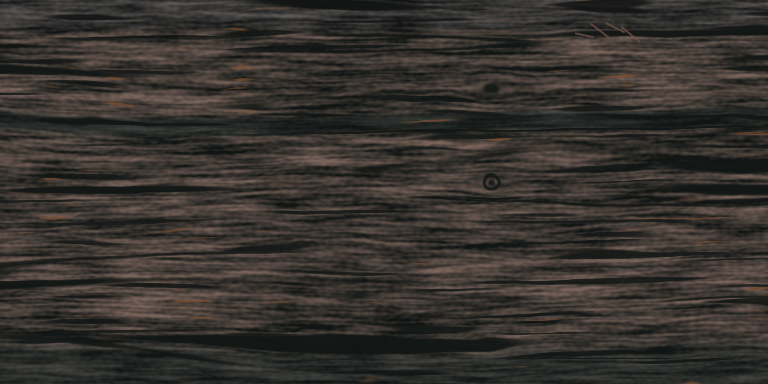
Reproduce this texture procedurally as a Shadertoy shader.

```glsl
// Weathered dark timber: horizontal fibres, tapering black cracks and plank seams.
// Stretched gradient noise gives a tone that runs from damp shadow to dry wood;
// knots, mossy bands, rust streaks and a few loose splinters are laid over it.

const vec3 SHADOW = vec3(0.065, 0.085, 0.078);
const vec3 DRY_WOOD = vec3(0.42, 0.35, 0.32);
const vec3 RUST = vec3(0.50, 0.32, 0.20);
const vec3 SPLINTER = vec3(0.42, 0.31, 0.27);
const float TAU = 6.28318;

float hash(vec2 p) {
    vec3 q = fract(p.xyx * 0.1031);
    q += dot(q, q.yzx + 33.33);
    return fract((q.x + q.y) * q.z);
}

float cornerSlope(vec2 cell, vec2 offset) {
    float angle = TAU * hash(cell);
    return dot(vec2(cos(angle), sin(angle)), offset);
}

float gradientNoise(vec2 p) {
    vec2 i = floor(p), f = p - i;
    vec2 u = f * f * f * (f * (f * 6.0 - 15.0) + 10.0);
    vec2 e = vec2(1.0, 0.0);
    float low = mix(cornerSlope(i, f), cornerSlope(i + e, f - e), u.x);
    float high = mix(cornerSlope(i + e.yx, f - e.yx), cornerSlope(i + 1.0, f - 1.0), u.x);
    return mix(low, high, u.y);
}

// Noise stretched along the grain; the seed moves it to a fresh region.
float fibre(vec2 p, vec2 frequency, float seed) {
    return gradientNoise(p * frequency + seed * vec2(17.3, 41.7));
}

// Soft horizontal band around a height.
float band(float y, float centre, float halfWidth, float blur) {
    return 1.0 - smoothstep(halfWidth - blur, halfWidth + blur, abs(y - centre));
}

float segmentDistance(vec2 p, vec2 a, vec2 b) {
    vec2 pa = p - a, ba = b - a;
    return length(pa - ba * clamp(dot(pa, ba) / dot(ba, ba), 0.0, 1.0));
}

vec2 knotCentre(float i) {
    return vec2(1.28, 0.11 + 0.5 * i - 0.085 * i * i);
}

// Bends the fibres: slow waves, ragged edges and a bulge around each knot.
vec2 bendGrain(vec2 p) {
    vec2 q = p;
    q.y += 0.022 * fibre(p, vec2(1.1, 2.5), 1.0);
    q.y += 0.007 * fibre(p, vec2(4.0, 11.0), 2.0);
    q.y += 0.002 * fibre(p, vec2(17.0, 40.0), 3.0);
    for (float i = 0.0; i < 3.0; i++) {
        vec2 d = p - knotCentre(i);
        q.y -= 0.6 * d.y * exp(-dot(d * d, vec2(250.0, 900.0)));
    }
    return q;
}

float woodTone(vec2 p) {
    float tone = 0.52;
    tone += 0.30 * fibre(p, vec2(1.4, 6.0), 4.0);
    tone += 0.45 * fibre(p, vec2(2.3, 27.0), 5.0);
    tone += 0.62 * fibre(p, vec2(4.5, 63.0), 6.0);
    tone += 0.58 * fibre(p, vec2(10.0, 118.0), 7.0);
    tone += 0.28 * fibre(p, vec2(55.0, 115.0), 8.0);
    return tone;
}

// Wide lens-shaped splits, shorter checks and long hairlines.
float cracks(vec2 p) {
    float splits = smoothstep(0.29, 0.40, fibre(p, vec2(0.9, 20.0), 9.0));
    float checks = smoothstep(0.25, 0.39, fibre(p, vec2(2.2, 46.0), 10.0));
    float hairline = 1.0 - smoothstep(0.015, 0.06, abs(fibre(p, vec2(0.7, 13.0), 11.0)));
    hairline *= smoothstep(0.0, 0.16, fibre(p, vec2(1.9, 9.0), 12.0));
    return max(max(splits, 0.9 * checks), 0.85 * hairline);
}

// Dark knots; the middle one shows a worn ring.
float knotShade(vec2 p) {
    float shade = 0.0;
    for (float i = 0.0; i < 3.0; i++) {
        vec2 d = p - knotCentre(i);
        float r = length(d) + 0.004 * fibre(p, vec2(45.0), 13.0 + i);
        float ring = band(r, 0.019, 0.004, 0.003) + band(r, 0.0, 0.007, 0.003);
        float smudge = 1.0 - smoothstep(0.008, 0.022, length(d * vec2(0.7, 1.2)));
        shade = max(shade, 0.9 * (i == 1.0 ? ring : smudge));
    }
    return min(shade, 1.0);
}

void mainImage(out vec4 fragColor, in vec2 fragCoord) {
    vec2 uv = fragCoord / iResolution.y;
    vec2 p = bendGrain(uv);
    float ragged = p.y + 0.012 * fibre(p, vec2(3.0, 25.0), 17.0);

    // Tone of the fibres, dimmed on the mossy strips and opened by cracks
    float moss = max(band(ragged, 0.68, 0.022, 0.012), 0.75 * band(ragged, 0.03, 0.06, 0.03));
    float topPlank = smoothstep(0.915, 0.93, ragged);
    float tone = woodTone(p) * (1.0 - 0.55 * moss) * (1.0 - 0.2 * topPlank);
    float lip = band(ragged, 0.915, 0.008, 0.003) * smoothstep(1.10, 1.18, uv.x);
    tone = mix(tone, tone * 0.5 + 0.45, lip);
    float seams = max(band(ragged, 0.90, 0.003, 0.002), band(ragged, 0.657, 0.003, 0.002));
    seams *= smoothstep(-0.22, 0.08, fibre(p, vec2(2.0, 3.0), 18.0));
    float dark = max(max(cracks(p), seams), knotShade(uv));
    tone = clamp(tone * (1.0 - 0.96 * dark), 0.0, 1.15);

    // Colour: grey on the top plank, green in the moss, scattered rust
    vec3 colour = mix(SHADOW, DRY_WOOD, tone);
    float grey = dot(colour, vec3(0.3, 0.5, 0.2));
    colour = mix(colour, grey * vec3(0.97, 1.0, 1.0), 0.65 * topPlank);
    colour = mix(colour, grey * vec3(0.88, 1.03, 0.98), 0.7 * moss);
    float rust = smoothstep(0.36, 0.48, fibre(p, vec2(6.0, 66.0), 19.0));
    rust *= smoothstep(0.02, 0.25, fibre(p, vec2(2.5, 7.0), 20.0));
    colour = mix(colour, RUST, 0.7 * rust * (1.0 - dark));

    // Loose splinters near the top edge
    for (float i = 0.0; i < 4.0; i++) {
        vec2 start = vec2(1.50 + 0.04 * i, 0.95 - 0.05 * hash(vec2(i, 3.0)));
        vec2 reach = vec2(0.045, -0.035 * hash(vec2(i, 8.0)) - 0.005);
        float d = segmentDistance(uv, start, start + reach);
        colour = mix(colour, SPLINTER, 0.8 * (1.0 - smoothstep(0.001, 0.004, d)));
    }
    fragColor = vec4(colour, 1.0);
}
```
